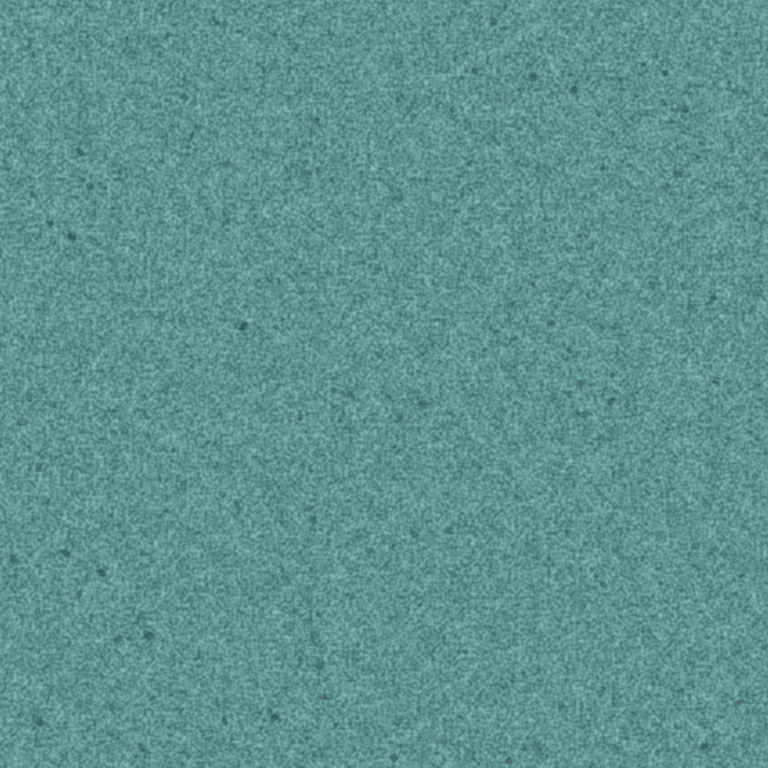
This texture is drawn by a Shadertoy shader. Its source:

```glsl
// Teal grainy stone surface with fine speckle, soft mottling and scattered dark flecks.

vec2 hash2(vec2 p) {
    vec3 q = fract(p.xyx * vec3(0.1031, 0.1030, 0.0973));
    q += dot(q, q.yzx + 33.33);
    return fract((q.xx + q.yz) * q.zy);
}

// Gradient noise with unit gradients, roughly -0.7 to 0.7
float cornerRamp(vec2 cell, vec2 offset) {
    float angle = 6.2832 * hash2(cell).x;
    return dot(vec2(cos(angle), sin(angle)), offset);
}

float gradientNoise(vec2 p) {
    vec2 i = floor(p), f = fract(p);
    vec2 u = f * f * f * (f * (f * 6.0 - 15.0) + 10.0);
    vec2 e = vec2(1.0, 0.0);
    return mix(mix(cornerRamp(i, f), cornerRamp(i + e, f - e), u.x),
               mix(cornerRamp(i + e.yx, f - e.yx), cornerRamp(i + 1.0, f - 1.0), u.x), u.y);
}

vec2 turn(vec2 p, float angle) {
    float c = cos(angle), s = sin(angle);
    return vec2(c * p.x - s * p.y, s * p.x + c * p.y);
}

// One soft, slightly elongated fleck per cell: x = coverage, y = darkness
vec2 flecks(vec2 p, float rarity) {
    vec2 cell = floor(p), result = vec2(0.0);
    for (int y = -1; y <= 1; y++)
    for (int x = -1; x <= 1; x++) {
        vec2 id = cell + vec2(x, y);
        vec2 place = hash2(id + 17.0), look = hash2(id + 91.0), shape = hash2(id + 143.0);
        vec2 d = turn(p - id - place, (shape.x - 0.5) * 2.4);
        d.y *= 1.0 + 0.9 * shape.y;
        float radius = mix(0.2, 0.4, look.y);
        float cover = 1.0 - smoothstep(radius * 0.45, radius * 1.15, length(d));
        result = max(result, cover * vec2(1.0, pow(look.x, rarity)));
    }
    return result;
}

void mainImage(out vec4 fragColor, in vec2 fragCoord) {
    vec2 uv = fragCoord / iResolution.y;

    // Fine speckle and broader mottling
    float grain = gradientNoise(uv * 213.0 + 5.3)
                + 0.7 * gradientNoise(turn(uv, 0.6) * 141.0 + 40.0);
    float mottle = 0.075 * gradientNoise(turn(uv, 1.1) * 62.0 + 80.0)
                 + 0.035 * gradientNoise(uv * 24.0 + 120.0);

    // Flecks with ragged outlines
    vec2 ragged = uv + 0.0022 * vec2(gradientNoise(uv * 120.0 + 200.0),
                                     gradientNoise(uv * 120.0 + 260.0));
    vec2 large = flecks(ragged * 45.0, 14.0);
    vec2 small = flecks(turn(ragged, 0.2) * 76.0 + 300.0, 7.0);
    vec2 pale = flecks(ragged * 52.0 + 400.0, 9.0);

    // Grain fades where a fleck lies smooth
    float smoothness = max(0.3 * large.x, 0.6 * max(large.y, pale.y));
    float tone = 0.15 * grain * (1.0 - smoothness) + mottle
               - 0.13 * large.y - 0.06 * small.y + 0.035 * pale.y + 0.005;

    vec3 teal = vec3(0.365, 0.573, 0.565);
    vec3 color = teal + tone * vec3(1.0, 1.06, 1.1);
    color -= large.y * vec3(0.0, 0.03, 0.025);
    fragColor = vec4(clamp(color, 0.0, 1.0), 1.0);
}
```
